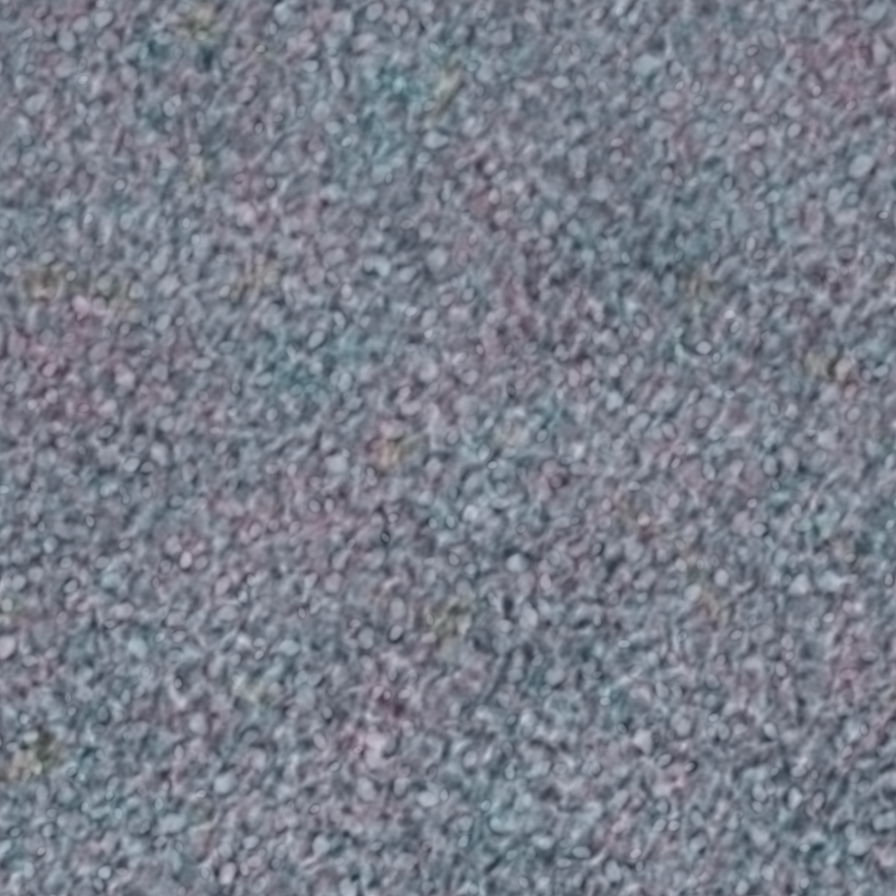
Give the GLSL for this texture, as a Shadertoy shader.

```glsl
// Weathered asphalt: soft blue-grey grit with scattered pale pebbles

vec2 hash2(vec2 p) {
    vec3 q = fract(p.xyx * vec3(0.1031, 0.1030, 0.0973));
    q += dot(q, q.yzx + 33.33);
    return fract((q.xx + q.yz) * q.zy);
}

float cornerSlope(vec2 cell, vec2 corner, vec2 f) {
    return dot(hash2(cell + corner + 200.0) * 2.0 - 1.0, f - corner);
}

// Gradient noise, roughly -0.7 to 0.7
float gradNoise(vec2 p) {
    vec2 i = floor(p), f = fract(p);
    vec2 u = f * f * f * (f * (f * 6.0 - 15.0) + 10.0);
    float low = mix(cornerSlope(i, vec2(0, 0), f), cornerSlope(i, vec2(1, 0), f), u.x);
    float high = mix(cornerSlope(i, vec2(0, 1), f), cornerSlope(i, vec2(1, 1), f), u.x);
    return mix(low, high, u.y);
}

// Pale rounded stones with a dark contact rim: x = stone, y = rim
vec2 pebbles(vec2 p, float density) {
    vec2 cell = floor(p);
    vec2 result = vec2(0.0);
    for (int y = -1; y <= 1; y++)
    for (int x = -1; x <= 1; x++) {
        vec2 id = cell + vec2(x, y);
        vec2 place = hash2(id + 71.0);
        vec2 kind = hash2(id + 313.0);
        vec2 shape = hash2(id + 547.0);
        if (kind.x > density) continue;
        vec2 d = p - id - 0.15 - 0.7 * place;
        float angle = 1.1 + (shape.x - 0.5) * 2.2;
        d = mat2(cos(angle), -sin(angle), sin(angle), cos(angle)) * d;
        d /= vec2(1.25, 0.9) * mix(0.2, 0.36, shape.y);
        float r = length(d) + 0.3 * gradNoise(p * 2.6 + kind * 9.0);
        float stone = 1.0 - smoothstep(0.45, 1.2, r);
        float rim = smoothstep(0.8, 1.25, r) * (1.0 - smoothstep(1.25, 1.8, r));
        result = max(result, vec2(stone, rim) * mix(0.5, 1.0, kind.y));
    }
    return result;
}

void mainImage(out vec4 fragColor, in vec2 fragCoord) {
    vec2 uv = fragCoord / iResolution.y;

    // Grit stretched slightly along an upward-right lean, bent into short curls
    vec2 lean = vec2(0.5, 0.866);
    vec2 gritUv = vec2(dot(uv, vec2(lean.y, -lean.x)) * 1.15, dot(uv, lean) * 0.85);
    vec2 bend = vec2(gradNoise(uv * 32.0 + 5.0), gradNoise(uv * 32.0 + 47.0));
    gritUv += bend * 0.009;

    float grit = 0.29 * gradNoise(gritUv * 54.0)
               + 0.26 * gradNoise(gritUv * 88.0 + 19.0)
               + 0.07 * gradNoise(uv * 150.0 + 7.0);
    float patches = 0.07 * gradNoise(uv * 5.0 + 3.0) + 0.06 * gradNoise(uv * 14.0 + 31.0);
    float contrast = mix(1.14, 0.9, smoothstep(0.0, 1.0, uv.y));

    // Two pebble sizes
    vec2 stones = pebbles(uv * 30.0, 0.36);
    vec2 chips = pebbles(uv * 47.0 + 13.0, 0.35) * 0.7;
    float stone = max(stones.x, chips.x);
    float rim = max(stones.y, chips.y) * (1.0 - stone);

    float tone = 0.49 + patches + contrast * (grit * (1.0 - 0.55 * stone) + 0.15 * stone - 0.06 * rim);
    tone = max(tone, 0.24 + 0.3 * (tone - 0.24));

    // Blue-grey base drifting between mauve and cyan, with faint brown stains
    vec3 color = tone + vec3(-0.02, 0.0, 0.05);
    float warmth = 0.07 * gradNoise(uv * 6.0 + 11.0) + 0.06 * gradNoise(uv * 27.0 + 23.0);
    color += warmth * vec3(1.0, -0.3, -0.1);
    float stain = smoothstep(0.22, 0.55, gradNoise(uv * 11.0 + 61.0));
    color += stain * vec3(0.02, 0.005, -0.05);

    fragColor = vec4(clamp(color, 0.0, 1.0), 1.0);
}
```
